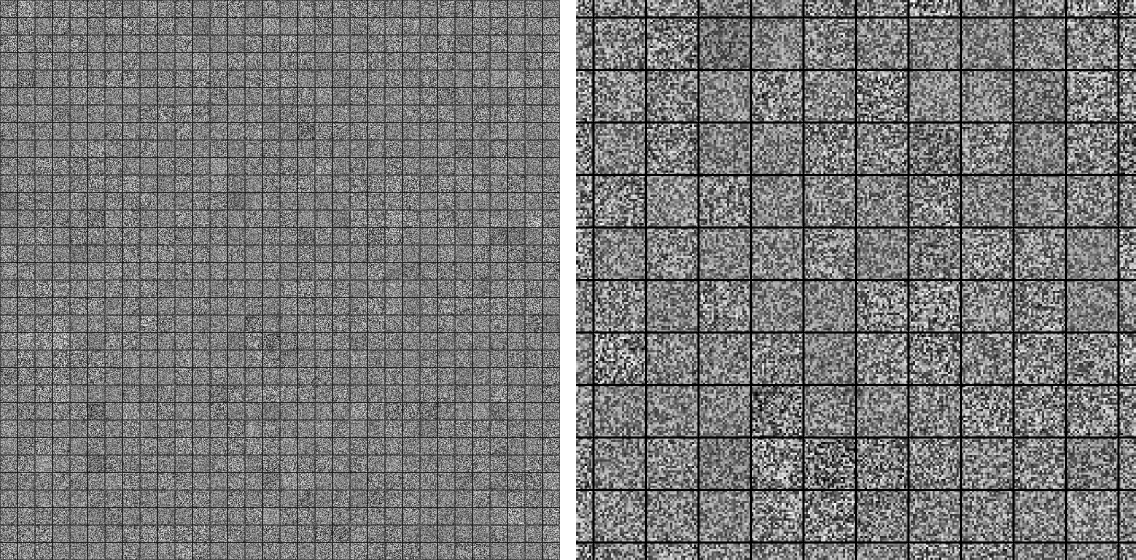
Left: the whole. Right: its middle third, enlarged.
A WebGL 1 fragment shader for this pattern:

```glsl
precision highp float;
// Grid of small square tiles filled with fine grey static, parted by thin black lines.

uniform vec2 u_resolution;

const float TILES = 32.0;           // tiles across and down
const float GRAINS = 24.0;          // static grains across one tile
const float GRAIN_STEP = 1.5;       // noise distance between grains, keeps them independent
const float LINE_WIDTH = 0.0417;    // as a share of a tile
const float MEAN_GREY = 0.508;
const float TONE_SPREAD = 0.09;     // brightness variation between tiles
const float CONTRAST_MIN = 0.75;    // grain strength of the calmest tile
const float CONTRAST_MAX = 1.25;    // grain strength of the harshest tile
const vec3 LINE_COLOR = vec3(0.0);

float hash(vec2 p) {
  vec3 q = fract(p.xyx * 0.1031);
  q += dot(q, q.yzx + 33.33);
  return fract((q.x + q.y) * q.z);
}

// Dot product of a lattice corner's random unit gradient with the offset to it
float cornerSlope(vec2 corner, vec2 offset) {
  float angle = 6.2832 * hash(corner);
  return dot(vec2(cos(angle), sin(angle)), offset);
}

float gradientNoise(vec2 p) {
  vec2 i = floor(p);
  vec2 f = p - i;
  vec2 w = f * f * f * (f * (f * 6.0 - 15.0) + 10.0);
  vec2 e = vec2(1.0, 0.0);
  float low = mix(cornerSlope(i, f), cornerSlope(i + e, f - e), w.x);
  float high = mix(cornerSlope(i + e.yx, f - e.yx),
                   cornerSlope(i + e.xx, f - e.xx), w.x);
  return mix(low, high, w.y);
}

// Square grains of static, averaged over the area of a pixel
float staticGrain(vec2 p, vec2 pixel) {
  float sum = 0.0;
  for (int y = -1; y <= 1; y++) {
    for (int x = -1; x <= 1; x++) {
      vec2 q = p + vec2(float(x), float(y)) * pixel / 3.0;
      sum += gradientNoise(floor(q * GRAINS) * GRAIN_STEP + 0.25);
    }
  }
  return sum / 9.0;
}

// Share of the pixel covered by the vertical and the horizontal line
vec2 lineCoverage(vec2 p, vec2 pixel) {
  vec2 dist = abs(fract(p + 0.5) - 0.5);
  vec2 cover = (0.5 * (LINE_WIDTH + pixel) - dist) / pixel;
  return clamp(cover, vec2(0.0), min(vec2(1.0), LINE_WIDTH / pixel));
}

void main() {
  vec2 pixel = TILES / u_resolution;
  vec2 p = gl_FragCoord.xy * pixel;
  vec2 tile = floor(p);

  // Each tile has its own grain strength and brightness; few stray far
  float contrast = mix(CONTRAST_MIN, CONTRAST_MAX, hash(tile + 419.1));
  float stray = hash(tile + 101.7) + hash(tile + 247.3) - 1.0;
  float tone = TONE_SPREAD * stray * stray * stray;

  float grey = MEAN_GREY + tone + contrast * staticGrain(p, pixel);
  vec3 color = vec3(clamp(grey, 0.0, 1.0));

  // Grid lines
  vec2 cover = lineCoverage(p, pixel);
  color = mix(color, LINE_COLOR, max(cover.x, cover.y));

  gl_FragColor = vec4(color, 1.0);
}
```
